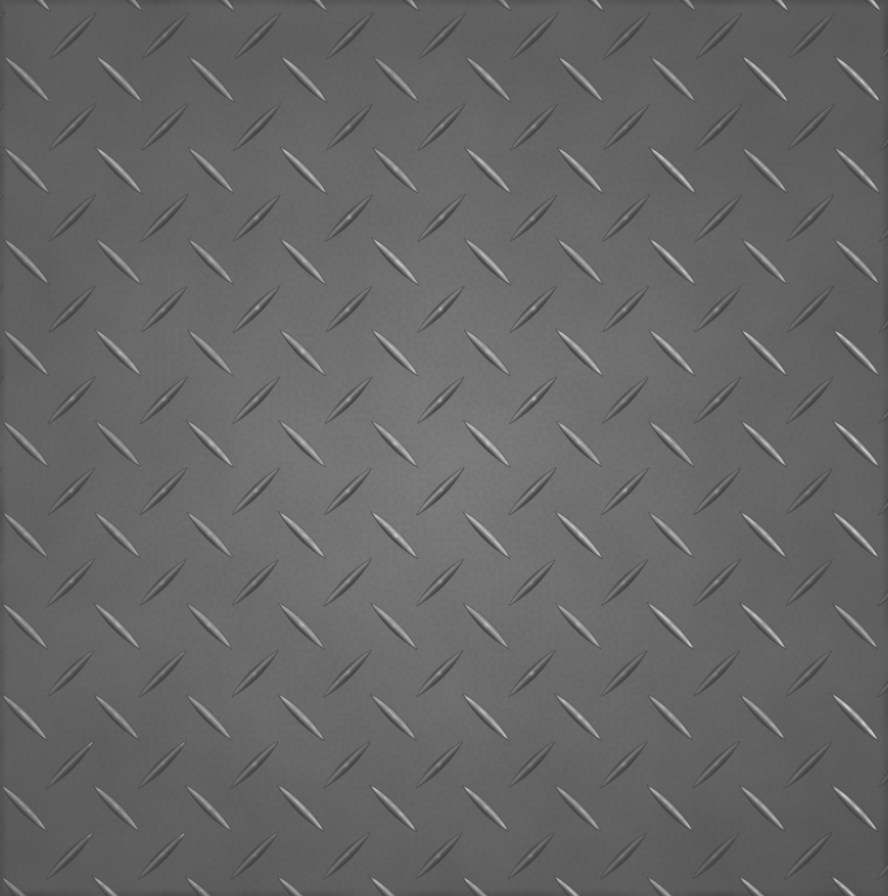
Give the GLSL for this texture, as a WebGL 1 fragment shader.

```glsl
precision highp float;
// Grey steel tread plate: two interleaved lattices of raised, lens-shaped bars
// leaning left and right. Each bar is shaded from its local coordinates, over
// a sheet with a soft round glow, faint gradient-noise mottling and worn edges.

uniform vec2 u_resolution;

// Lengths are fractions of the canvas height.
const vec2 PITCH = vec2(0.1030, 0.1017);
const vec2 BACK_ORIGIN = vec2(0.0286, 0.0980);    // bars leaning left
const vec2 FORWARD_ORIGIN = vec2(0.0796, 0.0449); // bars leaning right
const float SKEW = 0.004;           // sideways drift of the rows
const float HALF_LENGTH = 0.0355;
const float HALF_WIDTH = 0.0050;
const float RIM = 0.0012;           // dark line around each bar
const vec2 GLOW_CENTER = vec2(0.475, 0.485);
const float GLOW_SPREAD = 0.20;
const float SHEET_DARK = 0.350;
const float SHEET_GLOW = 0.105;
const float SHADE = 0.26;
const float LIT = 0.80;
const float GRAIN = 0.022;
const float MOTTLE = 0.018;

float hash(vec2 p) {
  return fract(sin(dot(p, vec2(127.1, 311.7))) * 43758.5);
}

vec2 gradient(vec2 p) {
  float angle = 6.2832 * hash(p);
  return vec2(cos(angle), sin(angle));
}

float gradientNoise(vec2 p) {
  vec2 i = floor(p), f = fract(p);
  vec2 u = f * f * f * (f * (f * 6.0 - 15.0) + 10.0);
  vec2 e = vec2(1.0, 0.0);
  float low = mix(dot(gradient(i), f), dot(gradient(i + e), f - e), u.x);
  float high = mix(dot(gradient(i + e.yx), f - e.yx),
                   dot(gradient(i + e.xx), f - e.xx), u.x);
  return mix(low, high, u.y);
}

float bell(float x, float width) {
  return exp(-x * x / (width * width));
}

// Grey of the flat sheet, before the bars.
float sheet(vec2 p, float glow, float aspect) {
  float tone = SHEET_DARK + SHEET_GLOW * glow;
  tone += 0.018 * bell(length(p - GLOW_CENTER), 0.16);
  tone -= 0.014 * smoothstep(0.25, 0.0, p.y);
  tone += MOTTLE * gradientNoise(p * 9.0) + 0.5 * MOTTLE * gradientNoise(p * 31.0);
  tone += GRAIN * (0.4 + 0.6 * glow) * gradientNoise(p * 210.0);
  // Uneven dark wear along the border.
  float border = min(min(p.x, aspect - p.x), min(p.y, 1.0 - p.y));
  float wear = 0.5 + gradientNoise(p * 13.0 + 4.0);
  return tone - 0.07 * wear * smoothstep(0.009, 0.0, border);
}

// Lays one lattice of bars over the tone; lean is -1 or +1.
float addBars(float tone, vec2 p, vec2 origin, float lean, float glow, float blur) {
  vec2 grid = (p - origin - vec2(SKEW * (p.y - 0.5), 0.0)) / PITCH + 0.5;
  vec2 id = floor(grid);
  vec2 local = (fract(grid) - 0.5) * PITCH;
  float seed = hash(id + 17.0 * lean);
  float seed2 = hash(id + 5.3 + 31.0 * lean);

  // Position along and across the bar; the lens narrows towards its tips.
  float along = dot(local, vec2(1.0, lean)) * 0.7071;
  float across = dot(local, vec2(-lean, 1.0)) * 0.7071;
  float t = along / (HALF_LENGTH * (0.98 + 0.05 * seed));
  float taper = max(1.0 - t * t, 0.0);
  float halfWidth = HALF_WIDTH * taper;
  float dist = max(abs(across) - halfWidth, (abs(t) - 1.0) * HALF_LENGTH);
  float body = smoothstep(blur, -blur, dist);
  float rim = smoothstep(RIM + blur, 0.0, dist);
  float side = across / HALF_WIDTH;
  float wornLine = 0.8 + 0.5 * gradientNoise(p * 120.0);
  float spot = bell(along - 0.004 * (seed - 0.5), 0.0028) * bell(side, 0.45);

  float metal;
  if (lean < 0.0) {
    // Facing the light: bright upper ridge, shadow below.
    float ridge = bell(side - 0.35 * taper, 0.34) * smoothstep(0.0, 0.35, taper);
    float gain = (0.50 + 0.40 * p.x) * (0.75 + 0.5 * seed) * wornLine;
    metal = mix(SHADE + 0.02, tone + 0.07, smoothstep(-0.85, 0.0, side));
    metal = mix(metal, LIT, clamp(ridge * gain, 0.0, 1.0));
    metal += 0.16 * spot * seed2 * glow;
    tone = mix(tone, SHADE, rim * (side < 0.0 ? 0.75 : 0.30));
  } else {
    // Facing away: dull face, dark flanks, faint centre glint.
    metal = mix(SHADE, tone + 0.015, bell(side - 0.2, 0.62));
    metal += (0.05 + 0.05 * seed) * wornLine * bell(side - 0.25 * taper, 0.25) * taper;
    metal += 0.22 * spot * (0.3 + seed2) * glow;
    float tip = smoothstep(0.72, 0.95, t) * smoothstep(0.55, 0.0, length(p));
    metal += 0.35 * tip * seed;
    tone = mix(tone, SHADE, rim * (side < 0.0 ? 0.70 : 0.45));
  }
  return mix(tone, metal, body);
}

void main() {
  vec2 p = gl_FragCoord.xy / u_resolution.y;
  float blur = 0.7 / u_resolution.y;
  vec2 toGlow = p - GLOW_CENTER;
  float glow = exp(-dot(toGlow, toGlow) / GLOW_SPREAD);

  float tone = sheet(p, glow, u_resolution.x / u_resolution.y);
  tone = addBars(tone, p, BACK_ORIGIN, -1.0, glow, blur);
  tone = addBars(tone, p, FORWARD_ORIGIN, 1.0, glow, blur);
  gl_FragColor = vec4(vec3(clamp(tone, 0.0, 1.0)), 1.0);
}
```
